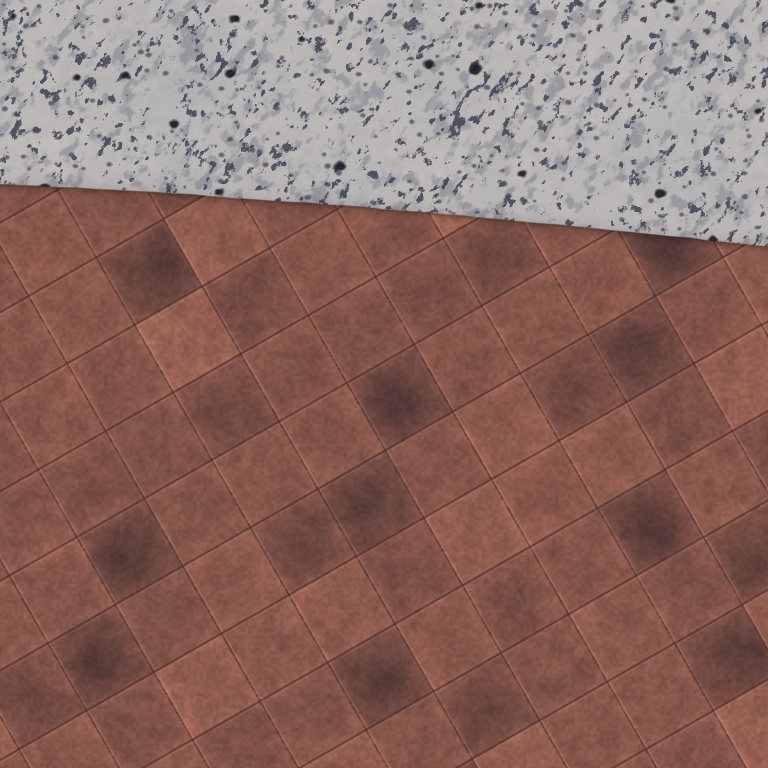
Reproduce this texture procedurally as a Shadertoy shader.

```glsl
// Terracotta paving turned by thirty degrees under a slab of speckled granite.
// Tiles come from a rotated lattice whose firing tones repeat every 4 by 8 tiles;
// the granite is thresholded noise plus scattered grains above a curved edge.

const vec2 LATTICE_ORIGIN = vec2(0.4515, 0.5015);
const float TILE_SIZE = 0.1012;
const vec2 TILE_AXIS = vec2(0.868, 0.496);

// Firing tone per tile: negative is scorched, positive is pale.
const vec4 TONE_ROWS[8] = vec4[8](
    vec4(-0.95,  0.00,  0.10,  0.12),
    vec4(-0.05,  0.25, -0.45, -0.85),
    vec4( 0.38,  0.15,  0.20, -0.15),
    vec4(-0.15, -0.05, -0.85,  0.10),
    vec4( 0.00,  0.20,  0.00, -0.55),
    vec4( 0.05,  0.15, -0.85,  0.35),
    vec4( 0.10,  0.05,  0.50, -0.20),
    vec4(-0.10, -0.10, -0.40,  0.05));

float hash(vec2 p) {
    vec3 q = fract(p.xyx * vec3(0.1031, 0.1030, 0.0973));
    q += dot(q, q.yzx + 33.33);
    return fract((q.x + q.y) * q.z);
}

float noise(vec2 p) {
    vec2 i = floor(p), f = fract(p);
    f = f * f * (3.0 - 2.0 * f);
    return mix(mix(hash(i), hash(i + vec2(1, 0)), f.x),
               mix(hash(i + vec2(0, 1)), hash(i + vec2(1, 1)), f.x), f.y);
}

float fbm(vec2 p) {
    float sum = 0.0, amp = 0.5;
    for (int i = 0; i < 4; i++) {
        sum += amp * noise(p);
        p = mat2(1.6, 1.2, -1.2, 1.6) * p + 7.3;
        amp *= 0.5;
    }
    return sum / 0.9375;
}

float stripe(float distance, float halfWidth, float blur) {
    return 1.0 - smoothstep(halfWidth - blur, halfWidth + blur, abs(distance));
}

// Dark mineral grains: one candidate per jittered cell, with a ragged outline.
float grains(vec2 p, float cells, float density, float size, float pixel) {
    vec2 g = p * cells + 0.45 * size * (vec2(noise(p * 140.0), noise(p * 140.0 + 31.0)) - 0.5);
    vec2 home = floor(g);
    float cover = 0.0;
    for (int y = -1; y <= 1; y++)
    for (int x = -1; x <= 1; x++) {
        vec2 cell = home + vec2(x, y);
        vec2 centre = cell + 0.15 + 0.7 * vec2(hash(cell + 3.1), hash(cell + 17.7));
        float radius = size * mix(0.5, 1.0, hash(cell + 41.0));
        float d = length((g - centre) * vec2(0.9, 1.1)) - radius;
        float soft = cells * pixel + 0.15 * size;
        cover = max(cover, step(hash(cell + 59.0), density) * (1.0 - smoothstep(-soft, soft, d)));
    }
    return cover;
}

vec3 granite(vec2 p, float pixel) {
    float cloud = fbm(p * 9.0 + 4.0);
    vec3 col = mix(vec3(0.70, 0.69, 0.70), vec3(0.76, 0.74, 0.73), cloud);
    col += 0.05 * (fbm(p * 70.0) - 0.5);

    // Slanted flecks gather in loose clusters.
    vec2 slant = mat2(0.8, 0.6, -0.6, 0.8) * p;
    float cluster = 0.16 * (fbm(p * 24.0 + 11.0) - 0.5);
    float haze = smoothstep(0.52, 0.74, fbm(slant * vec2(85.0, 60.0)) + cluster);
    float fleck = smoothstep(0.64, 0.75, fbm(slant * vec2(130.0, 88.0) + 23.0) + cluster);
    col = mix(col, vec3(0.49, 0.50, 0.54), 0.55 * haze);
    col = mix(col, vec3(0.24, 0.26, 0.32), 0.85 * fleck);
    col = mix(col, vec3(0.27, 0.28, 0.34), 0.75 * grains(p, 48.0, 0.30, 0.17, pixel));
    return mix(col, vec3(0.10, 0.11, 0.14), 0.92 * grains(p + 0.037, 13.0, 0.45, 0.095, pixel));
}

vec3 terracotta(vec2 p, float pixel) {
    // Tile columns climb to the right, rows count downward.
    vec2 d = (p - LATTICE_ORIGIN) / TILE_SIZE;
    vec2 uv = vec2(dot(d, TILE_AXIS), dot(d, vec2(TILE_AXIS.y, -TILE_AXIS.x)));
    ivec2 id = ivec2(floor(uv));
    vec2 f = fract(uv);
    vec2 seam = f - step(0.5, f);
    float blur = pixel / TILE_SIZE;

    // Scorching is deepest around an off-centre patch.
    float tone = TONE_ROWS[id.y & 7][id.x & 3];
    float patchX = (id.y & 7) == 5 ? 0.78 : 0.42;
    vec2 q = f - vec2(patchX, 0.55) + 0.2 * (fbm(uv * 4.0) - 0.5);
    tone *= tone < 0.0 ? mix(0.35, 1.1, exp(-6.0 * dot(q, q))) : 1.0;
    tone += 0.5 * (fbm(uv * 2.3 + 9.0) - 0.5);
    vec3 col = mix(vec3(0.505, 0.325, 0.285), vec3(0.335, 0.225, 0.215), clamp(-tone, 0.0, 1.0));
    col = mix(col, vec3(0.65, 0.425, 0.345), clamp(tone, 0.0, 1.0));

    // Worn pale rim, mottling and fine grit.
    float edge = min(abs(seam.x), abs(seam.y));
    float rim = exp(-edge * 13.0) * (0.4 + fbm(uv * 3.0 + 20.0));
    col += rim * vec3(0.065, 0.045, 0.035);
    col *= 1.0 + 0.22 * (fbm(p * 65.0) - 0.5) + 0.14 * (noise(p * 240.0) - 0.5);

    // Dark seams along rows; broken seams with a lit lip across them.
    float broken = 0.35 + 0.5 * noise(uv * vec2(3.0, 38.0));
    col += 0.07 * stripe(seam.x - 0.022, 0.012, blur) * vec3(1.0, 0.8, 0.7);
    col += 0.03 * stripe(seam.y - 0.026, 0.012, blur);
    col = mix(col, vec3(0.30, 0.18, 0.17), broken * stripe(seam.x, 0.011, blur));
    return mix(col, vec3(0.29, 0.17, 0.16), 0.72 * stripe(seam.y, 0.012, blur));
}

void mainImage(out vec4 fragColor, in vec2 fragCoord) {
    vec2 p = fragCoord / iResolution.xy;
    float pixel = 1.0 / iResolution.y;

    // Curved lower edge of the slab and its narrow contact shadow.
    float slabEdge = 0.7604 - 0.0475 * p.x - 0.0345 * p.x * p.x;
    float height = p.y - slabEdge + 0.0015 * (noise(vec2(p.x * 40.0, 2.0)) - 0.5);
    vec3 paving = terracotta(p, pixel) * (1.0 - 0.35 * exp(-max(-height, 0.0) * 220.0));
    vec3 slab = granite(p, pixel) * (1.0 - 0.10 * exp(-max(height, 0.0) * 130.0));
    fragColor = vec4(mix(paving, slab, smoothstep(-pixel, pixel, height)), 1.0);
}
```
